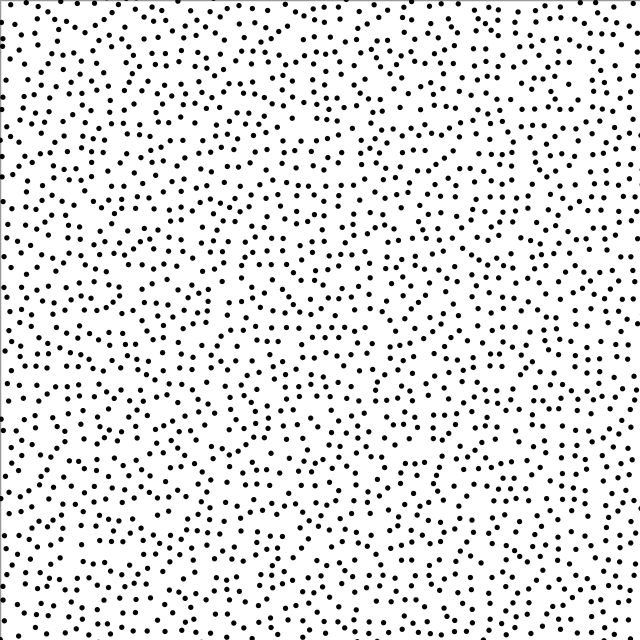
This texture is drawn by a Shadertoy shader. Its source:

```glsl
#define CELLS 44.0
#define JITTER 0.92
#define REPEL_RADIUS 0.88
#define REPEL_STRENGTH 0.32
#define DOT_RADIUS 0.0041
#define RIM_WIDTH 0.00195
#define INK vec3(0.01)
#define PAPER vec3(1.0)
#define RIM vec3(0.6)

vec2 hash22(vec2 p) {
    vec2 k = vec2(dot(p, vec2(127.1, 311.7)), dot(p, vec2(269.5, 183.3)));
    return fract(sin(k) * 43758.5453);
}

// Random point inside a grid cell
vec2 seedPoint(vec2 cell) {
    return cell + 0.5 + JITTER * (hash22(cell) - 0.5);
}

// Seed point pushed away from its close neighbours, for even spacing
vec2 relaxedPoint(vec2 cell) {
    vec2 seed = seedPoint(cell);
    vec2 push = vec2(0.0);
    for (int j = -1; j <= 1; j++) {
        for (int i = -1; i <= 1; i++) {
            if (i == 0 && j == 0) continue;
            vec2 away = seed - seedPoint(cell + vec2(i, j));
            float gap = max(length(away), 1e-4);
            push += away / gap * max(REPEL_RADIUS - gap, 0.0);
        }
    }
    return seed + REPEL_STRENGTH * push;
}

// Distance to the nearest dot centre, in canvas units
float nearestDot(vec2 uv) {
    vec2 p = uv * CELLS;
    vec2 home = floor(p);
    float nearest = 10.0;
    for (int j = -1; j <= 1; j++) {
        for (int i = -1; i <= 1; i++) {
            nearest = min(nearest, distance(p, relaxedPoint(home + vec2(i, j))));
        }
    }
    return nearest / CELLS;
}

// Antialiased coverage of a signed distance
float coverage(float dist, float pixel) {
    return clamp(0.5 - dist / pixel, 0.0, 1.0);
}

void mainImage(out vec4 fragColor, in vec2 fragCoord) {
    float pixel = 1.0 / iResolution.y;
    vec2 uv = fragCoord * pixel;

    // Thin grey rim along the left and top
    float rimDist = min(uv.x, 1.0 - uv.y) - RIM_WIDTH;
    vec3 color = mix(PAPER, RIM, coverage(rimDist, pixel));

    // Black dots
    color = mix(color, INK, coverage(nearestDot(uv) - DOT_RADIUS, pixel));
    fragColor = vec4(color, 1.0);
}
```
